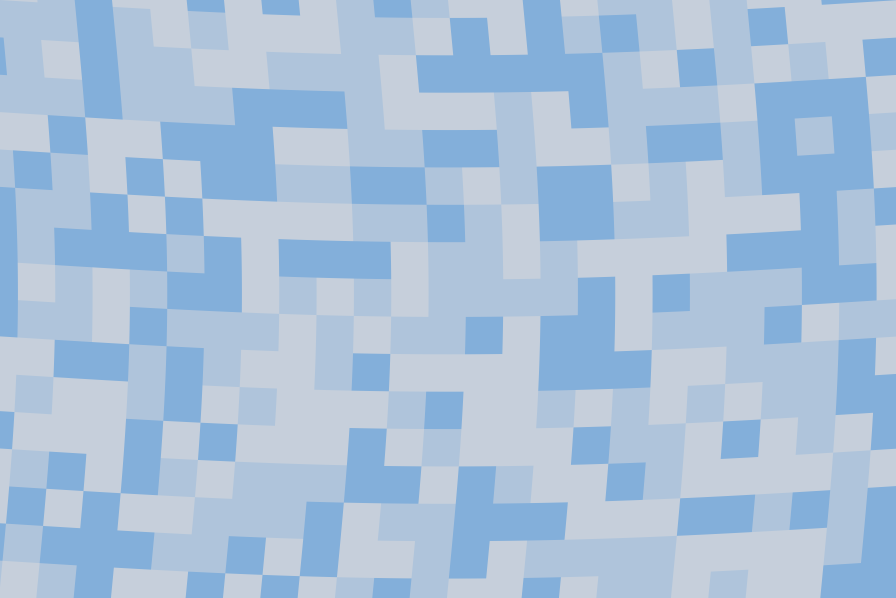
Reproduce this pattern procedurally as a Shadertoy shader.

```glsl
// Mosaic of square cells in three soft blues, picked at random per cell.
// The grid is bowed by half a sine wave in each direction, and cell
// borders are blended over one pixel for smooth edges.

const vec2  GRID       = vec2(24.0, 16.0);   // cells across and up
const float BOW_AMOUNT = 0.48;               // largest shift, in cells
const vec2  BOW_ANGLE  = vec2(3.13, 3.2);    // radians along width, height
const uint  SEED       = 217u;
const uint  HASH_SIZE  = 512u;               // power of two, 32 x 16 cells

const vec3 SKY_BLUE  = vec3(0.512, 0.685, 0.855);
const vec3 PALE_BLUE = vec3(0.686, 0.769, 0.860);
const vec3 MIST_GREY = vec3(0.775, 0.812, 0.859);

// Shuffles the cell numbers without repeats, so colour shares stay even.
uint shuffleCell(ivec2 cell) {
    uint mask = HASH_SIZE - 1u;
    uint h = uint((cell.x & 31) + 32 * (cell.y & 15));
    for (uint i = 0u; i < 6u; i++) {
        h = (h * (301u + 52u * i) + SEED + 77u * i) & mask;
        h ^= h >> 4u;
        h ^= h >> 5u;
    }
    return h;
}

vec3 cellColour(vec2 cell) {
    uint tone = shuffleCell(ivec2(cell)) * 3u / HASH_SIZE;
    return tone == 0u ? SKY_BLUE : tone == 1u ? PALE_BLUE : MIST_GREY;
}

// Bows columns to the right and rows downwards; result is in cells.
vec2 bowedGrid(vec2 uv) {
    vec2 wave = sin(BOW_ANGLE * vec2(uv.x, 1.0 - uv.y));
    return uv * GRID + BOW_AMOUNT * vec2(-wave.y, wave.x);
}

void mainImage(out vec4 fragColor, in vec2 fragCoord) {
    vec2 p = bowedGrid(fragCoord / iResolution.xy);

    // Blend the four cells around the nearest grid corner.
    vec2 pixel = GRID / iResolution.xy;
    vec2 corner = floor(p + 0.5);
    vec2 blend = clamp((p - corner) / pixel + 0.5, 0.0, 1.0);

    vec3 lower = mix(cellColour(corner - 1.0),
                     cellColour(corner - vec2(0.0, 1.0)), blend.x);
    vec3 upper = mix(cellColour(corner - vec2(1.0, 0.0)),
                     cellColour(corner), blend.x);

    fragColor = vec4(mix(lower, upper, blend.y), 1.0);
}
```
